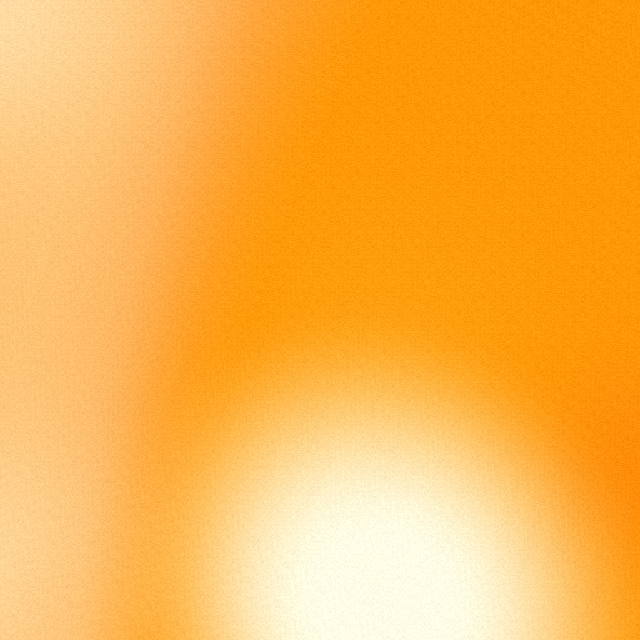
Reproduce this background procedurally as a Shadertoy shader.

```glsl
const vec3 ORANGE = vec3(1.0, 0.595, 0.025);
const vec3 DEEP_ORANGE = vec3(1.0, 0.55, 0.04);
const vec3 INNER_PEACH = vec3(1.0, 0.655, 0.28);
const vec3 OUTER_PEACH = vec3(1.0, 0.76, 0.45);
const vec3 PALE_PEACH = vec3(1.0, 0.86, 0.64);
const vec3 CREAM = vec3(1.0, 0.995, 0.90);
const vec3 GOLD = vec3(1.0, 0.625, 0.06);

const vec2 GLOW_CENTER = vec2(0.60, 0.05);
const vec2 GLOW_STRETCH = vec2(1.10, 0.96);
const float GLOW_TILT = 2.1;
const float GLOW_CORE = 0.10;
const float GLOW_REACH = 0.46;

const float GRAIN_CELLS = 512.0;
const float GRAIN_STRENGTH = 0.055;

float hash(vec2 p) {
    return fract(sin(dot(p, vec2(127.1, 311.7))) * 43758.5453);
}

// Soft round light, 1 at the center and 0 far away
float softSpot(vec2 p, vec2 center, float radius) {
    vec2 d = (p - center) / radius;
    return exp(-dot(d, d));
}

// Smooth falloff around a tilted ellipse
float creamGlow(vec2 p) {
    float c = cos(GLOW_TILT), s = sin(GLOW_TILT);
    vec2 d = p - GLOW_CENTER;
    vec2 local = vec2(c * d.x + s * d.y, c * d.y - s * d.x);
    return 1.0 - smoothstep(GLOW_CORE, GLOW_REACH, length(local / GLOW_STRETCH));
}

vec3 background(vec2 p) {
    // Orange field with a golden middle and a deeper right edge
    vec3 field = mix(ORANGE, GOLD, softSpot(p, vec2(0.60, 0.45), 0.22));
    field = mix(field, DEEP_ORANGE, softSpot(p, vec2(1.02, 0.27), 0.16));

    // Peach side with pale upper and lower corners
    vec3 peach = mix(OUTER_PEACH, INNER_PEACH, smoothstep(0.0, 0.32, p.x - 0.14 * p.y * p.y));
    peach = mix(peach, PALE_PEACH, softSpot(p, vec2(-0.02, 1.0), 0.22));
    peach = mix(peach, PALE_PEACH, 0.85 * softSpot(p, vec2(-0.02, 0.11), 0.20));
    peach = mix(peach, OUTER_PEACH, softSpot(p, vec2(0.24, 0.0), 0.20));

    // Curved boundary, wider near the top
    float boundary = 0.20 + 0.10 * p.y + 0.17 * p.y * p.y;
    float halfWidth = mix(0.10, 0.17, p.y * p.y);
    float side = smoothstep(boundary - halfWidth, boundary + halfWidth, p.x);

    return mix(mix(peach, field, side), CREAM, creamGlow(p));
}

void mainImage(out vec4 fragColor, in vec2 fragCoord) {
    vec2 uv = fragCoord / iResolution.xy;
    vec3 color = background(uv);

    // Fine film grain
    float grain = hash(floor(uv * GRAIN_CELLS)) - 0.5;
    color += grain * GRAIN_STRENGTH;

    fragColor = vec4(clamp(color, 0.0, 1.0), 1.0);
}
```
